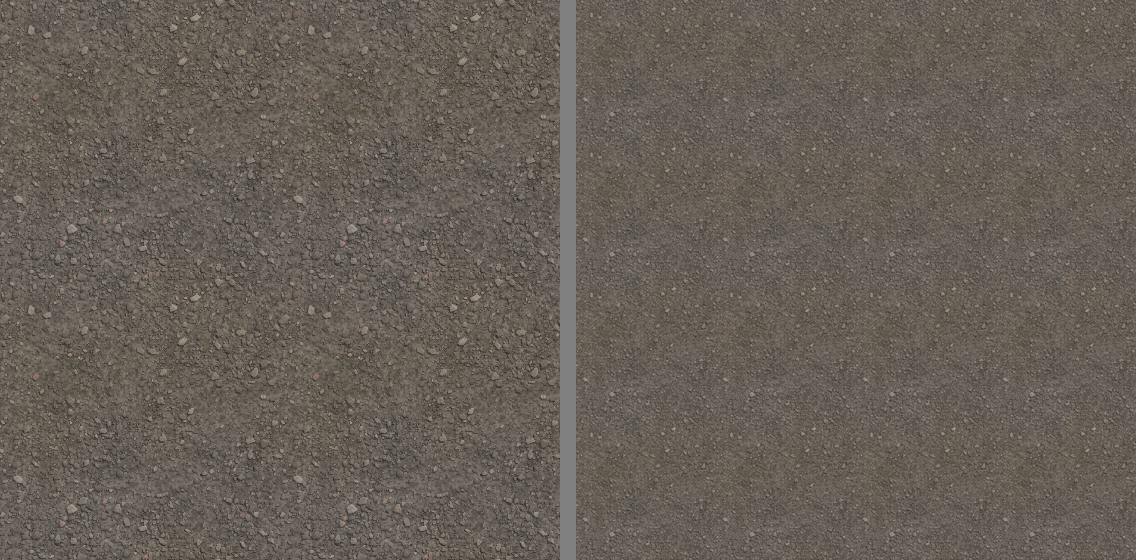
Left, the tile; right, the same tile 2 across and 2 down.
Reproduce this texture procedurally as a Shadertoy shader.

```glsl
// Stony dirt: grainy soil in warm and cool patches, strewn with half buried,
// angular stones in four sizes that throw small shadows to the lower left.
// All noise and scatter cells wrap, so the ground tiles without a seam.

const float TAU = 6.28319;
const float REPEATS = 2.0;
const vec2 LIGHT = vec2(0.6, 0.8);

const vec3 WARM_SOIL = vec3(0.400, 0.369, 0.328);
const vec3 COOL_SOIL = vec3(0.402, 0.372, 0.347);
const vec3 MOSS = vec3(0.34, 0.33, 0.23);
const vec3 SLATE = vec3(0.450, 0.435, 0.420);
const vec3 TAN = vec3(0.515, 0.475, 0.430);
const vec3 ROSE = vec3(0.560, 0.445, 0.390);
const vec3 CHALK = vec3(0.74, 0.71, 0.66);

vec3 hash3(vec2 cell, float seed) {
    vec3 p = fract(vec3(cell, seed) * vec3(0.1031, 0.1030, 0.0973));
    p += dot(p, p.yxz + 33.33);
    return fract((p.xxy + p.yxx) * p.zyx);
}

vec2 wrapCell(vec2 cell, float cells) {
    return floor(mod(cell + 0.5, cells));
}

float noise(vec2 uv, float cells, float seed) {
    vec2 p = uv * cells;
    vec2 i = floor(p), f = p - i;
    f = f * f * (3.0 - 2.0 * f);
    float a = hash3(wrapCell(i, cells), seed).x;
    float b = hash3(wrapCell(i + vec2(1, 0), cells), seed).x;
    float c = hash3(wrapCell(i + vec2(0, 1), cells), seed).x;
    float d = hash3(wrapCell(i + vec2(1, 1), cells), seed).x;
    return mix(mix(a, b, f.x), mix(c, d, f.x), f.y);
}

// 0 in the cool grey bands, 1 in the warm brown ones
float warmth(vec2 uv) {
    float band = 0.5 + 0.3 * cos(TAU * (uv.y - 0.68));
    return smoothstep(0.0, 1.0, band + 0.8 * (noise(uv, 5.0, 3.0) - 0.5));
}

// Signed distance to an irregular, stretched hexagon
float rock(vec2 p, float size, vec3 shape) {
    float turn = shape.x * TAU;
    float d = -10.0;
    p = mat2(cos(turn), sin(turn), -sin(turn), cos(turn)) * p;
    p.y *= 1.0 + 1.0 * shape.z;
    for (int k = 0; k < 6; k++) {
        float side = float(k);
        float vary = fract(shape.y * 17.0 + side * (0.37 + shape.z));
        float angle = TAU * (side + 0.7 * vary) / 6.0;
        d = max(d, dot(p, vec2(cos(angle), sin(angle))) - size * (0.62 + 0.38 * vary));
    }
    return d;
}

vec3 stoneColor(vec3 pick, float warm) {
    vec3 tone = mix(SLATE, TAN, clamp(pick.x * 0.9 + 0.3 * warm, 0.0, 1.0));
    tone = mix(tone, ROSE, 0.7 * step(0.95, pick.y));
    return tone * mix(0.84, 1.20, pick.z);
}

// Lays one size of stones with their shadows over the ground
vec3 addStones(vec3 ground, vec2 uv, float cells, float cover, float seed, float pixel) {
    vec2 p = uv * cells;
    float soft = max(pixel * cells, 0.04);
    float grain = noise(uv, 150.0, 41.0) - 0.5;
    for (int y = -1; y <= 1; y++) {
        for (int x = -1; x <= 1; x++) {
            vec2 cell = floor(p) + vec2(x, y);
            vec2 id = wrapCell(cell, cells);
            vec3 place = hash3(id, seed);
            vec3 shape = hash3(id, seed + 11.0);
            vec3 pick = hash3(id, seed + 23.0);
            vec2 center = cell + 0.5 + 0.7 * (place.xy - 0.5);
            vec2 q = p - center;
            if (dot(q, q) > 0.7) continue;

            float cluster = noise(center / cells, 7.0, 5.0);
            if (place.z > cover * (0.35 + 1.3 * cluster)) continue;

            float size = mix(0.28, 0.54, shape.y * pick.x + 0.25 * pick.y);
            float body = rock(q, size, shape);
            float shadowBody = rock(q + LIGHT * 0.13, size, shape);
            float shadow = 1.0 - smoothstep(-0.06, 0.06 + 0.6 * soft, shadowBody);
            ground *= 1.0 - 0.34 * shadow;

            float bevel = smoothstep(-0.16, 0.0, body);
            float facing = dot(q, LIGHT) / size;
            vec3 tone = stoneColor(pick, warmth(center / cells));
            tone *= 1.0 + facing * (0.06 + 0.16 * bevel) + 0.24 * grain;
            float mask = 1.0 - smoothstep(-0.5 * soft, 0.5 * soft, body);
            ground = mix(ground, tone, mask * mix(0.65, 1.0, shape.y));
        }
    }
    return ground;
}

vec3 soil(vec2 uv) {
    float warm = warmth(uv);
    vec3 tone = mix(COOL_SOIL, WARM_SOIL, warm);
    float lumps = noise(uv, 13.0, 51.0) + noise(uv, 37.0, 52.0) - 1.0;
    float grit = noise(uv, 90.0, 53.0) + 1.3 * noise(uv, 190.0, 54.0) - 1.15;
    float moss = smoothstep(0.75, 0.95, noise(uv, 23.0, 55.0)) * warm;
    tone = mix(tone, MOSS, 0.35 * moss);
    return tone * (1.03 + 0.12 * lumps + 0.27 * grit);
}

void mainImage(out vec4 fragColor, in vec2 fragCoord) {
    vec2 uv = REPEATS * fragCoord / iResolution.xy;
    float pixel = REPEATS / iResolution.y;
    // Fine gravel first, the largest stones on top
    vec3 color = soil(uv);
    color = addStones(color, uv, 116.0, 0.32, 61.0, pixel);
    color = addStones(color, uv, 70.0, 0.38, 101.0, pixel);
    color = addStones(color, uv, 42.0, 0.36, 141.0, pixel);
    color = addStones(color, uv, 25.0, 0.22, 181.0, pixel);
    // Sparse pale chips
    float chips = smoothstep(0.90, 0.98, noise(uv, 128.0, 71.0));
    color = mix(color, CHALK, 0.6 * chips * noise(uv, 9.0, 72.0));
    fragColor = vec4(color, 1.0);
}
```
